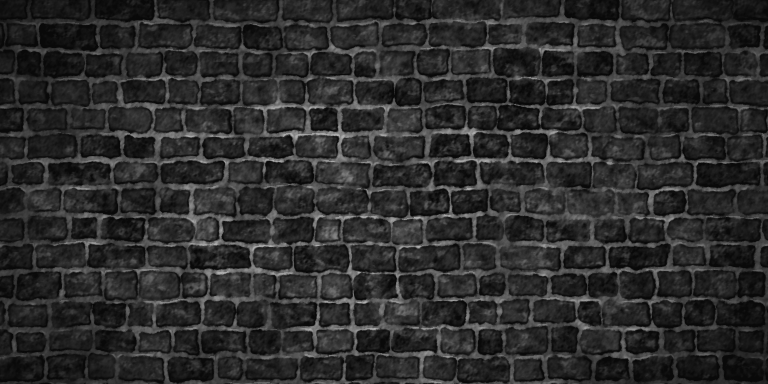
Give the GLSL for this texture, as a Shadertoy shader.

```glsl
// Weathered charcoal brick wall with uneven courses and crumbling grey mortar.
#define ROWS 13.86          // courses over the canvas height
#define ROW_SHIFT 0.07      // part of a course hidden at the bottom
#define SHORT_BRICK 1.35    // mean brick lengths, in course heights
#define LONG_BRICK 2.10
#define JOINT_JITTER 0.42   // variation of brick length
#define MORTAR_WIDTH vec2(0.12, 0.16)
#define ROUGHNESS 0.15      // raggedness of brick edges
#define FACE_DARK 0.085
#define FACE_LIGHT 0.20
#define MORTAR_TONE 0.36
#define VIGNETTE 0.68

float hash(vec2 p) {
    vec3 q = fract(p.xyx * 0.1031);
    q += dot(q, q.yzx + 33.33);
    return fract((q.x + q.y) * q.z);
}

float noise(vec2 p) {
    vec2 i = floor(p), f = fract(p);
    f = f * f * (3.0 - 2.0 * f);
    return mix(mix(hash(i), hash(i + vec2(1, 0)), f.x),
               mix(hash(i + vec2(0, 1)), hash(i + vec2(1, 1)), f.x), f.y);
}

float fbm(vec2 p) {
    float sum = 0.0, amp = 0.533;
    for (int k = 0; k < 4; k++) {
        sum += amp * noise(p);
        p = mat2(1.6, 1.2, -1.2, 1.6) * p + 17.3;
        amp *= 0.5;
    }
    return sum;
}

// Position of the i-th upright joint in a course, in brick lengths
float joint(float i, float row) {
    return i + JOINT_JITTER * (hash(vec2(i + 40.0, row * 7.0 + 3.0)) - 0.5);
}

float roundBox(vec2 p, vec2 halfSize, float r) {
    vec2 q = abs(p) - halfSize + r;
    return length(max(q, 0.0)) + min(max(q.x, q.y), 0.0) - r;
}

void mainImage(out vec4 fragColor, in vec2 fragCoord) {
    vec2 uv = fragCoord / iResolution.xy;
    vec2 p = fragCoord / iResolution.y * ROWS;
    float pixel = ROWS / iResolution.y;
    p.y += 1.0 - ROW_SHIFT;

    // Sagging courses and wavering edges
    vec2 wall = p;
    p.y += 0.2 * (noise(wall * vec2(0.35, 0.6)) - 0.5);
    p += 0.12 * (vec2(noise(wall * 2.0), noise(wall * 2.0 + 31.0)) - 0.5);

    // Find the brick
    float row = floor(p.y);
    float rowMix = hash(vec2(row, 5.0));
    float brickLength = mix(SHORT_BRICK, LONG_BRICK, rowMix * rowMix);
    float x = p.x / brickLength + hash(vec2(row, 11.0));
    float i = floor(x);
    if (x < joint(i, row)) i -= 1.0;
    else if (x >= joint(i + 1.0, row)) i += 1.0;
    float left = joint(i, row), right = joint(i + 1.0, row);
    vec2 brickSize = vec2((right - left) * brickLength, 1.0);
    vec2 local = vec2((x - 0.5 * (left + right)) * brickLength, p.y - row - 0.5);
    vec2 id = vec2(i + 60.0, row + 9.0);

    // Ragged brick outline
    float stains = fbm(wall * 1.9);
    float pits = fbm(wall * 4.5 + 9.0);
    vec2 slanted = mat2(0.8, 0.6, -0.6, 0.8) * wall;
    float grain = noise(slanted * vec2(14.0, 9.0)) - 0.5;
    float d = roundBox(local, 0.5 * (brickSize - MORTAR_WIDTH), 0.14);
    d += ROUGHNESS * (pits - 0.5) + 0.06 * (hash(id + 4.0) - 0.5);
    float soft = max(0.8 * pixel, 0.03);
    float face = 1.0 - smoothstep(-soft, soft, d);

    // Brick face: own tone, stains, fine grain and rubbed pale patches
    float brick = mix(FACE_DARK, FACE_LIGHT, hash(id));
    brick *= mix(0.6, 1.4, stains);
    brick += 0.18 * (pits - 0.5) + 0.085 * grain;
    float scuff = smoothstep(0.50, 0.72, fbm(wall * vec2(2.0, 3.4) + id * 5.0));
    brick += scuff * (0.10 + 0.12 * grain);

    // Mortar: gritty, shaded unevenly
    float mortar = MORTAR_TONE * mix(0.65, 1.35, pits) + 0.12 * grain;
    mortar *= mix(0.72, 1.28, noise(wall * 0.9 + 50.0));

    // Pale crumbs catch the light along the upper edges
    float ledge = smoothstep(0.25, 0.42, local.y) * exp(-pow((d - 0.05) / 0.05, 2.0));
    mortar += 0.2 * ledge * smoothstep(0.4, 0.75, noise(wall * 2.6 + 70.0));

    // Thin dark crease around each brick, deepest below and to the right
    float tone = mix(mortar, brick, face);
    float below = smoothstep(0.0, -0.4, local.y);
    float beside = smoothstep(0.2, 0.45, local.x / brickSize.x);
    float crease = exp(-pow((d + 0.035) / 0.055, 2.0));
    crease *= 0.45 + 0.4 * max(below, beside);
    tone *= 1.0 - crease * mix(0.5, 1.0, noise(wall * 1.9 + 20.0));

    // Mortar smeared over the borders of some faces
    float smear = smoothstep(0.58, 0.70, fbm(wall * 1.1 + 80.0)) * smoothstep(-0.25, 0.0, d);
    tone = mix(tone, mortar * 0.85, 0.5 * smear);

    // Broad patches of soot, and light falling off toward the borders
    tone *= mix(0.85, 1.15, noise(wall * 0.4 + 90.0));
    vec2 away = (uv - vec2(0.5, 0.46)) * vec2(1.7, 1.4);
    tone *= 1.16 - VIGNETTE * dot(away, away);
    fragColor = vec4(vec3(clamp(tone, 0.035, 0.68)), 1.0);
}
```
